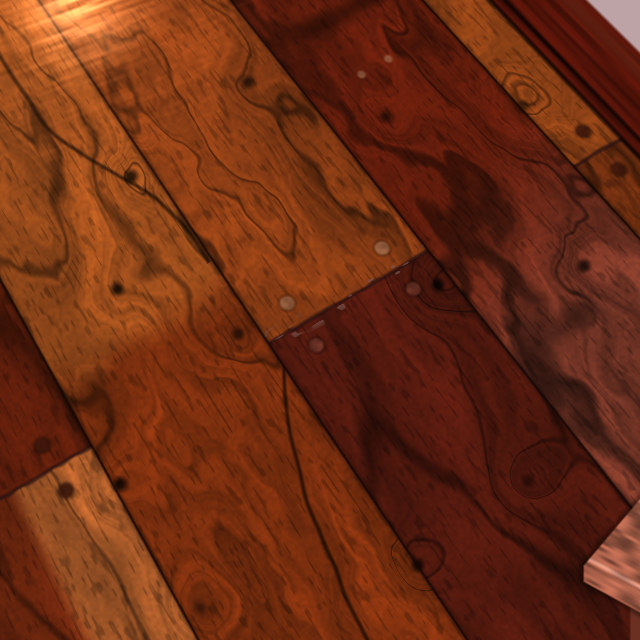
Give the GLSL for this texture, as a Shadertoy shader.

```glsl
// Worn hardwood floor seen at an angle: converging diagonal planks with curly grain.
// Plank coordinates are k (across, whole numbers are seams) and v (along the boards);
// the grain is noise sampled along the contours of a warped field.

float hash(vec2 p) {
    vec3 q = fract(p.xyx * 0.1031);
    q += dot(q, q.yzx + 33.33);
    return fract((q.x + q.y) * q.z);
}

float noise(vec2 p) {
    vec2 i = floor(p), f = fract(p);
    f = f * f * (3.0 - 2.0 * f);
    return mix(mix(hash(i), hash(i + vec2(1, 0)), f.x),
               mix(hash(i + vec2(0, 1)), hash(i + vec2(1, 1)), f.x), f.y);
}

float fbm(vec2 p) {
    float sum = 0.0, amp = 0.55;
    for (int i = 0; i < 4; i++) {
        sum += amp * noise(p);
        p = p * 2.03 + 7.1;
        amp *= 0.45;
    }
    return sum;
}

// Soft mask: 1 inside radius r, fading over the softness s
float spot(float d, float r, float s) { return 1.0 - smoothstep(r - s, r + s, d); }

vec3 plankColor(float id, float k, float v, vec2 c) {
    float past = smoothstep(0.778, 0.782, v);
    if (id < 0.0) {
        vec3 board = mix(vec3(0.40, 0.14, 0.05), vec3(0.62, 0.33, 0.15), smoothstep(-0.46, -0.36, k));
        return mix(vec3(0.35, 0.11, 0.04), board, past);
    }
    if (id < 1.0) {
        float shade = smoothstep(0.62, 0.72, v + 0.08 * (noise(c * 14.0) - 0.5));
        return mix(vec3(0.57, 0.28, 0.10), vec3(0.45, 0.17, 0.05), shade);
    }
    if (id < 2.0) return mix(vec3(0.48, 0.21, 0.07), vec3(0.30, 0.09, 0.05), past);
    if (id < 3.0) return mix(vec3(0.35, 0.10, 0.04), vec3(0.46, 0.21, 0.15), smoothstep(0.9, 1.35, c.x + 0.8 * c.y));
    return mix(vec3(0.52, 0.24, 0.08), vec3(0.43, 0.18, 0.06), past);
}

void mainImage(out vec4 fragColor, in vec2 fragCoord) {
    vec2 c = fragCoord / iResolution.xy;
    c.y = 1.0 - c.y;

    // Perspective plank coordinates
    float width = 0.30 + 0.12 * c.y;
    float k = (c.x + 0.24 - 0.55 * c.y) / width;
    float v = c.y + 0.58 * c.x;
    float id = min(floor(k), 3.0);
    float across = width * 0.82;
    bool jointed = id < 0.0 || id == 1.0 || id == 3.0;
    float past = jointed ? step(0.78, v) : 0.0;
    vec2 p = vec2(k * 0.33, v);
    vec2 seed = vec2(id * 17.3 + 40.0, past * 9.7 + 20.0);

    // Knots bend the grain around a dark core
    float swirl = 0.0, core = 0.0;
    for (int i = 0; i < 12; i++) {
        vec2 cell = vec2(i % 4, i / 4);
        vec2 jitter = vec2(hash(cell + 3.7), hash(cell + 51.2));
        vec2 d = c - (cell + 0.15 + 0.7 * jitter) / vec2(4, 3);
        float r = length(d) * (0.8 + 0.5 * noise(c * 60.0));
        swirl += exp(-dot(d, d) * 400.0);
        core += spot(r, 0.009, 0.007) * (0.35 + 0.5 * jitter.x);
    }

    // Curly grain: wide figure, strands, fine fibres and dark veins
    float curl = (id == 1.0 && past > 0.5) || id < 0.0 ? 0.6 : 2.3;
    float field = p.x * 6.0 + curl * fbm(p * vec2(8.0, 3.6) + seed) + swirl * 0.9;
    float figure = noise(vec2(field * 2.6, v * 2.0) + seed);
    float strand = noise(vec2(field * 8.0, v * 5.0) + seed);
    float fibre = noise(vec2(field * 22.0, v * 14.0) + seed);
    float blotch = fbm(c * 9.0 + seed);
    float grain = 0.36 * figure + 0.28 * strand + 0.16 * fibre + 0.25 * blotch;
    vec3 col = plankColor(id, k, v, c) * mix(0.50, 1.52, grain);
    float vein = abs(noise(vec2(field * 1.7, v * 1.5) + seed + 5.0) - 0.5);
    col *= 1.0 - 0.38 * spot(vein, 0.03, 0.03);
    float pores = noise(vec2(p.x * 230.0, v * 42.0) + seed);
    col *= 1.0 - 0.22 * smoothstep(0.62, 0.9, pores);
    col *= 0.94 + 0.12 * noise(c * 190.0);
    col *= 1.0 - min(core, 0.75);

    // Long dark crack sweeping through the second board
    float crack = v < 0.6 ? 0.63 + 0.36 * smoothstep(0.2, 0.55, v) : 0.58 + 0.42 * exp(-4.0 * (v - 0.83));
    float crackDist = abs(k - crack + 0.03 * (noise(vec2(v * 16.0, 2.0)) - 0.5)) * across;
    if (id == 0.0) col *= 1.0 - 0.6 * spot(crackDist, 0.003, 0.003);

    // Pegs in pairs beside the end joints, and one pair mid board
    vec2 pegDist = vec2(abs(abs(k - id - 0.5) - 0.3) * across, abs(abs(v - 0.78) - 0.046) * 0.86);
    if (id == 2.0) pegDist = vec2(abs(abs(k - 2.46) - 0.1) * across, abs(v - 0.444) * 0.86);
    float peg = jointed || id == 2.0 ? spot(length(pegDist), id == 2.0 ? 0.006 : 0.011, 0.003) : 0.0;
    bool pale = id == 1.0 || id == 2.0;
    col *= 1.0 - 0.3 * spot(length(pegDist), 0.014, 0.004) * float(jointed);
    vec3 pegColor = pale ? mix(vec3(0.60, 0.39, 0.27), vec3(0.42, 0.20, 0.15), past) : vec3(0.22, 0.08, 0.04);
    col = mix(col, pegColor * (0.8 + 0.4 * noise(c * 130.0)), peg * 0.8);

    // End joints with grime and pale scuffs, then the long seams
    float joint = abs(v - 0.78 + 0.005 * (noise(c * 60.0) - 0.5)) * 0.86;
    if (jointed) col = mix(col, vec3(0.15, 0.06, 0.06), 0.75 * spot(joint, 0.003, 0.003));
    float scuff = spot(joint, 0.016, 0.008) * smoothstep(0.78, 0.88, noise(vec2(k * 14.0, v * 150.0)));
    if (id == 1.0) col = mix(col, vec3(0.50, 0.36, 0.34), scuff * 0.6);
    float seam = abs(k - clamp(round(k), 0.0, 3.0)) * across;
    col = mix(col, vec3(0.10, 0.03, 0.02), 0.8 * spot(seam, 0.0018, 0.0016));
    col *= 1.0 - 0.25 * spot(seam, 0.005, 0.005);

    // Glossy window reflection at the upper left
    vec2 g = c - vec2(0.12, 0.01);
    float streak = 0.5 + noise(vec2(g.x * 25.0 + g.y * 14.0, g.y * 170.0 + g.x * 60.0));
    col += vec3(0.55, 0.40, 0.27) * streak * exp(-dot(g, g) * 190.0);
    col += vec3(0.11, 0.06, 0.03) * streak * exp(-dot(g, g) * 18.0);

    // Baseboard with a shadowed lip, and the pale wall behind it
    float lip = spot(abs(k - 3.43) * across, 0.004, 0.004);
    vec3 board = vec3(0.31, 0.07, 0.03) * (0.7 + 0.6 * noise(vec2(k * 40.0, v * 7.0)));
    board = mix(board, vec3(0.42, 0.15, 0.08), 0.6 * spot(abs(k - 3.76) * across, 0.012, 0.01));
    col = mix(col, board, smoothstep(3.34, 3.36, k));
    col *= 1.0 - 0.7 * max(lip, spot(abs(k - 3.35) * across, 0.004, 0.004));
    col = mix(col, vec3(0.74, 0.64, 0.65), smoothstep(3.84, 3.87, k));

    // Corner of a pale wooden step at the lower right
    float top = dot(c - vec2(0.911, 0.885), vec2(0.763, 0.647));
    float under = dot(c - vec2(0.918, 0.912), vec2(0.481, -0.877));
    float slab = min(min(top, under), c.x - 0.912);
    vec3 stepColor = vec3(0.60, 0.34, 0.26) * (0.65 + 0.7 * noise(vec2(under * 190.0, top * 35.0)));
    stepColor += 0.22 * spot(abs(under - 0.035), 0.003, 0.003);
    float leg = smoothstep(0.983, 0.987, c.x) * smoothstep(0.93, 0.95, c.y);
    col = mix(col, vec3(0.42, 0.19, 0.13), leg);
    col *= 1.0 - 0.4 * smoothstep(-0.012, 0.0, slab);
    col = mix(col, stepColor, smoothstep(-0.002, 0.002, slab));

    fragColor = vec4(clamp(col, 0.0, 1.0), 1.0);
}
```
